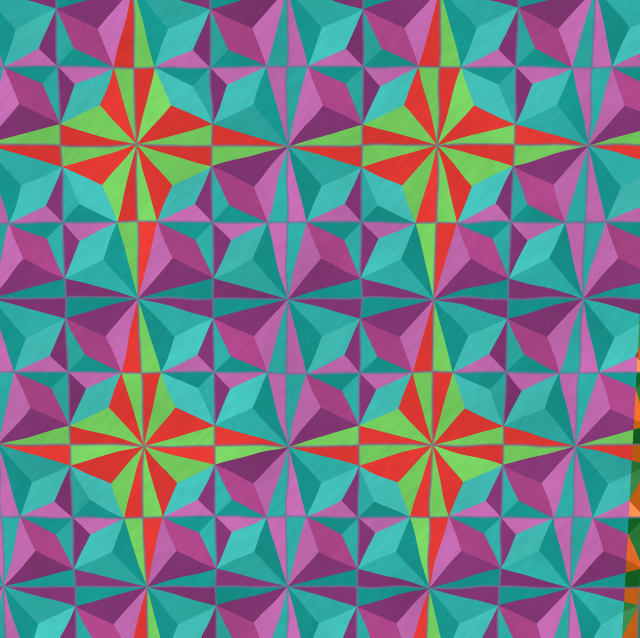
Give the GLSL for this pattern, as a Shadertoy shader.

```glsl
// Hand-painted grid of faceted kites in teal and purple, with red and green
// sixteen-ray stars on every second node. Each tile is folded to one quadrant
// and split by straight lines; noise gives the wobble and brush marks.

#define RAY_SLOPE 0.27                // half width of the thin rays at a tile edge
#define KITE_TIP vec2(0.77, 0.77)     // outer corner of the kite
#define FACET_APEX vec2(0.46, 0.52)   // raised point inside the kite
#define SEAM_WIDTH 0.013
#define SEAM_COLOR vec3(0.44, 0.45, 0.58)
#define RED vec3(0.87, 0.22, 0.20)
#define GREEN vec3(0.46, 0.80, 0.37)
#define TEAL vec3(0.18, 0.66, 0.63)
#define MAGENTA vec3(0.66, 0.27, 0.52)
#define WOBBLE 0.010
#define BRUSH 0.10
#define SAMPLES 3

float hash(vec2 p) {
    vec3 h = fract(vec3(p.xyx) * 0.1031);
    h += dot(h, h.yzx + 33.33);
    return fract((h.x + h.y) * h.z);
}

float noise(vec2 p) {
    vec2 i = floor(p), f = fract(p);
    f = f * f * (3.0 - 2.0 * f);
    return mix(mix(hash(i), hash(i + vec2(1, 0)), f.x),
               mix(hash(i + vec2(0, 1)), hash(i + vec2(1, 1)), f.x), f.y);
}

float cross2(vec2 a, vec2 b) { return a.x * b.y - a.y * b.x; }

// True when q lies across the line ab from the node at zero.
bool beyond(vec2 q, vec2 a, vec2 b) {
    return cross2(b - a, q - a) * cross2(b - a, -a) < 0.0;
}

// 0 and 3: thin rays, 1 and 2: near facets, 4: outer facet, 5 and 6: corners.
int regionOf(vec2 q) {
    vec2 top = vec2(RAY_SLOPE, 1.0), side = top.yx;
    if (q.x < RAY_SLOPE * q.y) return 0;
    if (q.y < RAY_SLOPE * q.x) return 3;
    if (q.y > q.x && beyond(q, top, KITE_TIP)) return 5;
    if (q.x >= q.y && beyond(q, side, KITE_TIP)) return 6;
    bool upper = cross2(FACET_APEX, q) > 0.0;
    if (beyond(q, FACET_APEX, upper ? top : side)) return 4;
    return upper ? 1 : 2;
}

// Node coordinates with the slight keystone of the painted panel.
vec2 panelCoords(vec2 uv) {
    float row = (-0.2267 + sqrt(0.0514 + 0.0172 * (uv.y - 0.302))) / 0.0086;
    float column = (uv.x - 0.450) / (0.220 + 0.0215 * uv.y);
    return vec2(column, row);
}

vec3 paint(vec2 uv) {
    vec2 p = panelCoords(uv);
    p += WOBBLE * (vec2(noise(p * 5.0), noise(p * 5.0 + 40.0)) - 0.5) * 2.0;
    vec2 node = floor(p + 0.5);
    vec2 d = 2.0 * (p - node);
    vec2 q = abs(d);
    int region = regionOf(q);

    // Stars sit on odd columns and even rows; their rays reach the next nodes.
    bool starColumn = mod(node.x, 2.0) > 0.5;
    bool starRow = mod(node.y, 2.0) < 0.5;
    bool star = starColumn && starRow;
    bool falling = d.x * d.y < 0.0;
    bool starRay = (region == 0 && starColumn) || (region == 3 && starRow)
                || ((region == 1 || region == 2) && star);

    // Neighbouring panel beyond the slanted right edge.
    bool nextPanel = uv.x > 0.975 + 0.055 * uv.y;
    vec3 cool = nextPanel ? vec3(0.16, 0.46, 0.22) : TEAL;
    vec3 warm = nextPanel ? vec3(0.90, 0.42, 0.16) : MAGENTA;

    bool kite = region == 1 || region == 2 || region == 4;
    bool isCool = (falling == kite) || (star && region == 4);
    vec3 color;
    if (starRay && !nextPanel) {
        bool evenRay = region == 0 || region == 2;
        color = evenRay != falling ? RED : GREEN;
    } else if (isCool) {
        bool shaded = region == 1 || region == 3 || region == 5;
        color = region == 4 ? cool + 0.08 : shaded ? cool - 0.09 : cool;
    } else {
        bool lit = region == 0 || region == 1 || region == 5;
        color = region == 4 ? warm : lit ? warm + vec3(0.09, 0.14, 0.16)
                                         : warm - vec3(0.16, 0.06, 0.08);
    }

    // Uneven paint per patch, then a faint seam along the tile edges.
    vec2 tile = node * 2.0 + sign(d);
    color *= 0.95 + 0.10 * hash(tile + float(region) * 7.3 + 90.0);
    vec2 edge = min(q, 1.0 - q);
    float seam = 1.0 - smoothstep(0.5 * SEAM_WIDTH, 1.8 * SEAM_WIDTH, min(edge.x, edge.y));
    return mix(color, SEAM_COLOR, 0.65 * seam);
}

void mainImage(out vec4 fragColor, in vec2 fragCoord) {
    vec3 color = vec3(0.0);
    for (int j = 0; j < SAMPLES; j++)
        for (int i = 0; i < SAMPLES; i++) {
            vec2 offset = (vec2(i, j) + 0.5) / float(SAMPLES) - 0.5;
            color += paint((fragCoord + offset) / iResolution.y);
        }
    color /= float(SAMPLES * SAMPLES);

    // Brush streaks and broad blotches.
    vec2 uv = fragCoord / iResolution.y;
    float streaks = noise(vec2(uv.x + uv.y, uv.y - uv.x) * vec2(35.0, 110.0));
    float blotches = noise(uv * 14.0);
    color *= 1.0 + BRUSH * (0.5 * streaks + 0.7 * blotches - 0.6);
    fragColor = vec4(clamp(color, 0.0, 1.0), 1.0);
}
```
